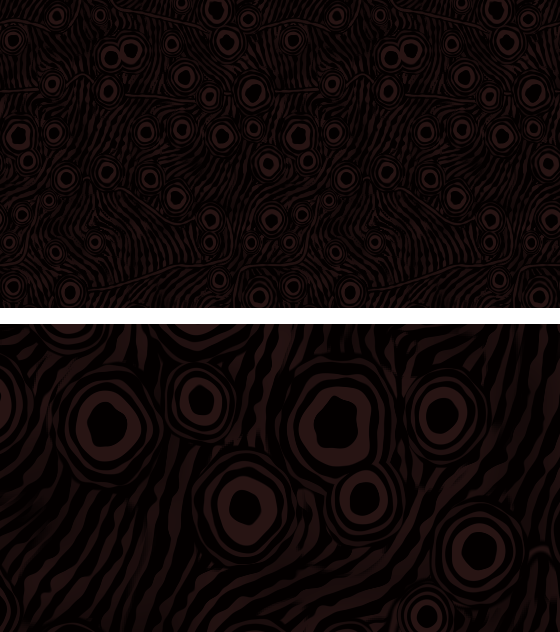
Top: the whole. Bottom: its middle third, enlarged.
Write a Shadertoy shader that draws this pattern.

```glsl
// Dark ornamental grain: ringed eyes scattered on a jittered grid, with rough
// strokes flowing around them. Each eye pushes the flow coordinates aside, and
// strokes fork where the flow spreads, so their spacing stays nearly even.

const float TILES = 14.0;   // grid cells across the canvas
const float REPEAT = 7.0;   // cells before the pattern repeats sideways
const float STROKES = 6.0;  // strokes per cell
const vec3 GROUND = vec3(0.012, 0.0, 0.0);
const vec3 INK = vec3(0.152, 0.078, 0.076);

float hash(vec2 p) {
    return fract(sin(dot(p, vec2(127.1, 311.7))) * 43758.5453);
}

// Hash of a lattice point that wraps sideways.
float wrapHash(vec2 cell, float period) {
    return hash(vec2(mod(cell.x, period), cell.y));
}

// Smooth value noise from -1 to 1, periodic in x.
float noise(vec2 p, float period) {
    vec2 i = floor(p), f = fract(p);
    f = f * f * (3.0 - 2.0 * f);
    float low = mix(wrapHash(i, period), wrapHash(i + vec2(1, 0), period), f.x);
    float high = mix(wrapHash(i + vec2(0, 1), period), wrapHash(i + vec2(1, 1), period), f.x);
    return 2.0 * mix(low, high, f.y) - 1.0;
}

// Soft-edged band between two values.
float band(float x, float low, float high, float blur) {
    return smoothstep(low - blur, low + blur, x) * (1.0 - smoothstep(high - blur, high + blur, x));
}

// Slope of a value per grid cell.
float slope(float value, float pixel) {
    return length(vec2(dFdx(value), dFdy(value))) / pixel;
}

// Nearest eye: x = distance in radii, y = radius. Also pushes the flow point.
vec2 findEye(vec2 p, inout vec2 flow) {
    vec2 nearest = vec2(9.0, 0.4);
    vec2 home = floor(p);
    for (int j = -2; j <= 2; j++) {
        for (int i = -2; i <= 2; i++) {
            vec2 cell = home + vec2(i, j);
            vec2 id = vec2(mod(cell.x, REPEAT), cell.y);
            if (hash(id + 3.7) > 0.64) continue;
            vec2 jitter = vec2(hash(id + 11.3), hash(id + 23.9)) - 0.5;
            float radius = mix(0.22, 0.52, hash(id + 41.1));
            vec2 away = p - cell - 0.5 - 0.6 * jitter;
            float dist = length(away * vec2(1.08, 0.94));
            float ratio = dist / radius;
            if (ratio < nearest.x) nearest = vec2(ratio, radius);
            float reach = 1.0 - smoothstep(0.7, 1.9, dist);
            flow -= 0.8 * away * reach / max(ratio * ratio, 1.0);
        }
    }
    return nearest;
}

// Dark core, one thick ring and two thin ones.
float eyeRings(float ratio, float rough, float blur) {
    float thick = band(ratio, 0.40 - 0.04 * rough, 0.63 + 0.05 * rough, blur);
    float inner = band(ratio, 0.77, 0.86 + 0.06 * rough, blur);
    float outer = band(ratio, 1.01, 1.08 + 0.08 * rough, blur);
    return max(thick, max(0.8 * inner, 0.65 * outer));
}

// Rough parallel strokes along lines of equal phase.
float strokes(float phase, float width, float blur) {
    float fromCentre = abs(fract(phase) - 0.5) * 2.0;
    return 1.0 - smoothstep(width - blur, width + blur, fromCentre);
}

// Strokes that double in number where the phase climbs slowly.
float evenStrokes(float phase, float climb, float width, float shift, float pixel) {
    float level = clamp(log2(STROKES * 1.1 / max(climb, 0.1)), -1.0, 2.5);
    float fine = exp2(floor(level));
    float blur = clamp(1.4 * climb * fine * pixel, 0.05, 0.5);
    float sparse = strokes(phase * fine + shift, width, blur);
    float dense = strokes(phase * fine * 2.0 + shift, width, min(2.0 * blur, 0.5));
    return mix(sparse, dense, smoothstep(0.4, 0.6, fract(level)));
}

void mainImage(out vec4 fragColor, in vec2 fragCoord) {
    float pixel = TILES / iResolution.x;
    vec2 p = fragCoord * pixel;

    // Eyes and the flow they displace
    vec2 flow = p;
    vec2 eye = findEye(p, flow);
    float rough = noise(p * 9.0, 9.0 * REPEAT);
    float ratio = eye.x + 0.09 * noise(p * 4.0, 4.0 * REPEAT) + 0.035 * rough;
    float rings = eyeRings(ratio, rough, 0.7 * pixel / eye.y);

    // Slanted patches of strokes
    float seam = noise(flow * 3.0 / 7.0 + vec2(0.0, 5.3), 3.0);
    float slant = seam > 0.0 ? 0.25 : -0.5;
    float warp = 0.8 * noise(flow * 4.0 / 7.0 + vec2(0.0, 17.0), 4.0)
               + 0.18 * noise(flow + vec2(0.0, 31.0), REPEAT);
    float phase = STROKES * (flow.x + slant * flow.y + warp);
    float grain = evenStrokes(phase, slope(phase, pixel), 0.43 + 0.34 * rough, 0.08 * rough, pixel);
    grain *= 0.68 + 0.25 * noise(p * 2.0 + vec2(0.0, 53.0), 2.0 * REPEAT);

    // Thin seams with a dark margin on either side
    float edge = abs(seam) / max(slope(seam, pixel), 0.08);
    grain *= smoothstep(0.05, 0.09, edge);
    grain = max(grain, 0.85 - 0.85 * smoothstep(0.01, 0.045, edge - 0.015 * rough));

    float ink = mix(rings, grain, smoothstep(1.14, 1.19, ratio));
    fragColor = vec4(mix(GROUND, INK, ink), 1.0);
}
```
